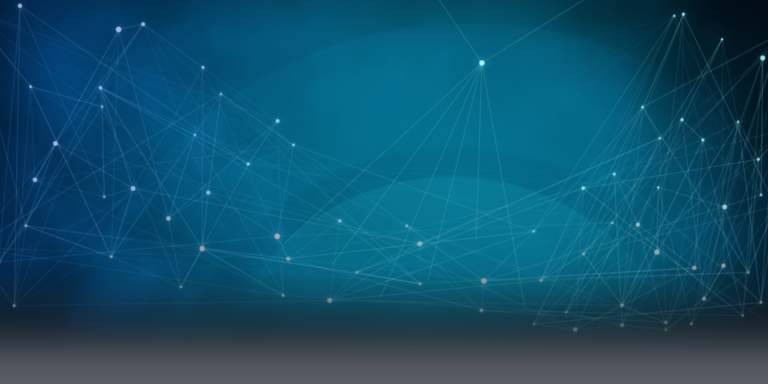
Write a Shadertoy shader that draws this background.

```glsl
// Teal and blue night haze with soft discs, a web of linked points and grey fog below.

const int NODES = 76;
const vec2 HUB = vec2(1.255, 0.836);

vec2 hash2(vec2 p) {
    vec3 q = fract(p.xyx * vec3(0.1031, 0.1030, 0.0973));
    q += dot(q, q.yzx + 33.33);
    return fract((q.xx + q.yz) * q.zy);
}

float noise(vec2 p) {
    vec2 i = floor(p), f = fract(p);
    f = f * f * (3.0 - 2.0 * f);
    return mix(mix(hash2(i).x, hash2(i + vec2(1, 0)).x, f.x),
               mix(hash2(i + vec2(0, 1)).x, hash2(i + vec2(1, 1)).x, f.x), f.y);
}

float fbm(vec2 p) {
    float sum = 0.0, amp = 0.5;
    for (int i = 0; i < 5; i++) {
        sum += amp * noise(p);
        p = mat2(1.6, 1.2, -1.2, 1.6) * p + 3.7;
        amp *= 0.5;
    }
    return sum;
}

// Even scatter: a tall left cluster, a low middle band, a right cluster dense near the base
vec2 nodePosition(int i) {
    vec2 h = fract(float(i) * vec2(0.7549, 0.5698) + 0.31);
    h = fract(h + 0.12 * hash2(vec2(float(i), 7.3)));
    if (i < 28) return vec2(0.88 * h.x - 0.1, 0.17 + 0.86 * h.y * (1.0 - 0.2 * h.x));
    if (i < 38) return vec2(mix(0.7, 1.4, h.x), mix(0.18, 0.46, h.y));
    float y = 0.14 + 0.84 * pow(h.y, 1.8);
    return vec2(mix(1.2 + 0.55 * y, 2.06, h.x), y);
}

float segmentDistance(vec2 p, vec2 a, vec2 b) {
    vec2 ab = b - a;
    return length(p - a - ab * clamp(dot(p - a, ab) / dot(ab, ab), 0.0, 1.0));
}

float disc(vec2 p, vec2 center, float radius, float soft) {
    return 1.0 - smoothstep(-soft, soft, length(p - center) - radius);
}

float thread(vec2 p, vec2 a, vec2 b, float pixel) {
    return 1.0 - smoothstep(0.0, 0.0011 + pixel, segmentDistance(p, a, b));
}

vec3 backdrop(vec2 p, float pixel) {
    // Flat-topped teal heart falling off to blue on the left and near black on the right
    vec2 q = (p - vec2(1.2, 0.5)) / vec2(p.x < 1.2 ? 0.97 : 0.72, 0.95);
    float d2 = dot(q, q);
    float heart = exp(-0.6 * d2 - 0.7 * d2 * d2);
    vec3 rim = mix(vec3(0.01, 0.165, 0.34), vec3(0.01, 0.09, 0.16), smoothstep(0.4, 1.6, p.x));
    vec3 color = mix(rim, vec3(0.015, 0.425, 0.545), heart);

    // Clouds show mostly away from the heart
    float cloud = fbm(p * 3.6 + 1.5) - 0.48;
    color *= 1.0 + cloud * mix(1.4, 0.15, heart);
    vec2 g = p - vec2(0.3, 0.82);
    color += vec3(0.0, 0.05, 0.09) * exp(-10.0 * dot(g, g));

    // Dark corners and left edge
    color *= 1.0 - 0.4 * (1.0 - smoothstep(0.0, 0.45, length((p - vec2(2.0, 1.0)) * vec2(0.7, 1.0))));
    color *= 1.0 - 0.3 * exp(-5.0 * p.x);
    color *= 1.0 - 0.2 * smoothstep(0.85, 1.05, p.y);

    // Nested discs rising from the base
    color *= 1.0 + 0.06 * disc(p, vec2(1.224, -0.15), 1.09, 0.006);
    color *= 1.0 - 0.05 * disc(p, vec2(1.185, -0.15), 0.765, 0.012);
    float dome = disc(p, vec2(1.175, -0.09), 0.63, 0.002 + pixel);
    color += vec3(0.012, 0.05, 0.04) * dome * smoothstep(0.15, 0.5, p.y);
    return color;
}

void mainImage(out vec4 fragColor, in vec2 fragCoord) {
    vec2 p = fragCoord / iResolution.y;
    float pixel = 1.0 / iResolution.y;
    vec3 color = backdrop(p, pixel);

    // Fog at the base
    vec3 fog = mix(vec3(0.35, 0.36, 0.39), vec3(0.10, 0.14, 0.17), smoothstep(0.0, 0.2, p.y));
    color = mix(color, fog, 1.0 - smoothstep(0.06, 0.33, p.y));

    // Links between nodes, then the nodes themselves
    float web = 0.0, dots = 0.0, halo = 0.0;
    for (int i = 0; i < NODES; i++) {
        vec2 a = nodePosition(i);
        for (int k = 0; k < 4; k++) {
            vec2 b = nodePosition((i + 1 + k * (k + 2)) % NODES);
            float fade = 1.0 - smoothstep(0.5, 1.3, distance(a, b));
            float strength = mix(0.3, 1.1, hash2(vec2(float(i), float(k) + 3.0)).x);
            web += fade * strength * thread(p, a, b, pixel);
        }
        float size = hash2(vec2(float(i), 41.0)).x;
        float d = distance(p, a), radius = mix(0.0032, 0.0078, size * size * size);
        dots = max(dots, mix(0.6, 0.95, size) * (1.0 - smoothstep(radius - pixel, radius + pixel, d)));
        halo += exp(-d * d / (5.0 * radius * radius));
    }

    // Bright hub with a fan of threads
    for (int k = 0; k < 6; k++) {
        float y = 0.15 + 0.25 * hash2(vec2(float(k), 19.0)).y;
        web += thread(p, HUB, vec2(0.74 + 0.125 * float(k), y), pixel);
    }
    web += thread(p, HUB, vec2(1.11, 1.05), pixel) + thread(p, HUB, vec2(1.6, 1.05), pixel);
    float hubDistance = distance(p, HUB);
    dots = max(dots, 1.0 - smoothstep(0.007 - pixel, 0.007 + pixel, hubDistance));
    halo += exp(-hubDistance * hubDistance / 0.0003);

    // Tints: lilac at left, cyan at right, warm grey toward the fog
    float clear = smoothstep(0.08, 0.32, p.y), side = smoothstep(0.3, 1.2, p.x);
    vec3 tint = mix(vec3(0.66, 0.74, 0.96), vec3(0.65, 0.95, 0.97), side);
    tint = mix(vec3(0.64, 0.60, 0.58), tint, smoothstep(0.25, 0.6, p.y));
    vec3 threadColor = mix(vec3(0.36, 0.6, 0.8), vec3(0.36, 0.68, 0.74), side);
    color = mix(color, threadColor, min(web * 0.2, 0.45) * mix(0.2, 1.0, clear));
    color += tint * halo * 0.07 * clear;
    color = mix(color, tint, dots * mix(0.3, 1.0, clear));
    fragColor = vec4(clamp(color, 0.0, 1.0), 1.0);
}
```
